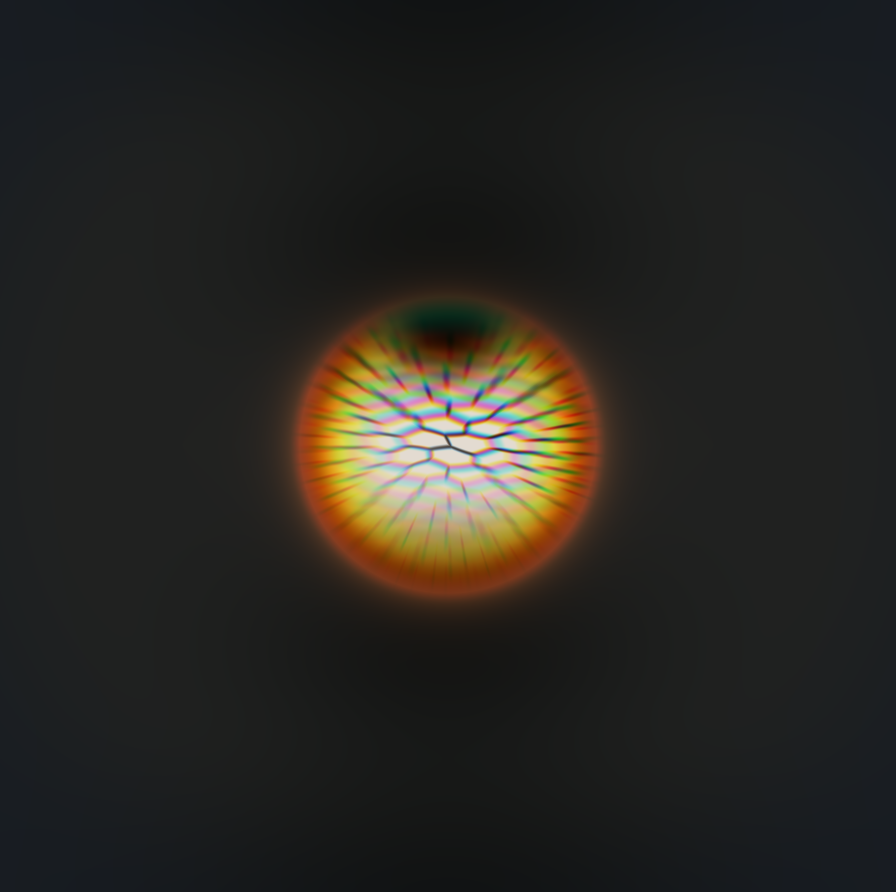
A WebGL 1 fragment shader for this background:

```glsl
precision highp float;
// A glowing ball of flattened hexagonal cells on a dark, softly lit backdrop.
// The cells are sampled along rays from the centre, one spectral hue per step,
// which gives radial streaks and rainbow fringes; the rim fades hue by hue.

uniform vec2 u_resolution;

const int STEPS = 36;
const float GLOW_RADIUS = 0.166;
const float DISPERSION = 0.42;              // spread of scale over the spectrum
const float HUE_WIDTH = 0.19;
const vec3 RIM_START = vec3(0.132, 0.115, 0.070);   // fade of red, green, blue
const vec3 RIM_END = vec3(0.180, 0.171, 0.152);
const vec2 CELL_SCALE = vec2(20.0, 49.0);   // cells per canvas unit
const float CELL_LIFT = 0.0047;
const float CELL_TILT = 0.06;
const float CELL_WOBBLE = 0.11;
const float BULGE = 9.0;                    // crowding of cells near the rim
const float LINE_WIDTH = 0.0034;
const vec2 SHADOW_CENTRE = vec2(0.0, 0.15);
const vec2 SHADOW_SIZE = vec2(0.095, 0.078);
const vec3 BALL_LIGHT = vec3(0.89, 0.86, 0.82);
const vec3 CROWN_TINT = vec3(0.0, 0.15, 0.10);
const vec3 GLOW_COLOUR = vec3(0.33, 0.15, 0.045);
const vec3 BACKDROP = vec3(0.126, 0.131, 0.127);
const vec3 CORNER_BLUE = vec3(0.097, 0.114, 0.135);

// Distance in canvas units to the nearest side of a stretched hexagon.
float cellEdge(vec2 q) {
    vec2 period = vec2(1.0, 1.7320508);
    vec2 a = mod(q, period) - 0.5 * period;
    vec2 b = mod(q + 0.5 * period, period) - 0.5 * period;
    vec2 c = abs(dot(a, a) < dot(b, b) ? a : b);
    vec2 slant = vec2(0.5, 0.8660254);
    float upright = (0.5 - c.x) / CELL_SCALE.x;
    float sloped = (0.5 - dot(c, slant)) / length(slant * CELL_SCALE);
    return min(upright, sloped);
}

// Brightness of the cells before dispersion.
float ballSurface(vec2 p) {
    float shadow = smoothstep(0.3, 1.3, length((p - SHADOW_CENTRE) / SHADOW_SIZE));
    float falloff = 1.0 - 0.42 * smoothstep(0.04, 0.15, -p.y);

    // Cells crowd together towards the rim and lower down, a little uneven.
    vec2 warped = p * (1.0 + BULGE * dot(p, p));
    warped.x *= 1.0 - 1.6 * p.y;
    warped.y += CELL_TILT * max(p.x, 0.0) - CELL_LIFT;
    vec2 q = warped * CELL_SCALE;
    q += CELL_WOBBLE * sin(1.9 * q.yx + vec2(0.0, 1.3) * q.x);
    q.x += 0.5;

    float width = LINE_WIDTH * (1.0 + 7.0 * max(p.y, 0.0));
    float line = 1.0 - smoothstep(0.0, width, cellEdge(q));
    float contrast = mix(0.42, 0.9, smoothstep(-0.06, 0.05, p.y + 0.45 * p.x));
    return shadow * falloff * (1.0 - contrast * line);
}

// Red, green and blue response along the spectrum, t from 0 to 1.
vec3 spectrum(float t) {
    vec3 d = (t - vec3(0.18, 0.5, 0.82)) / HUE_WIDTH;
    return exp(-d * d);
}

vec3 dispersedBall(vec2 p) {
    vec3 light = vec3(0.0);
    vec3 total = vec3(0.0);
    for (int i = 0; i < STEPS; i++) {
        float t = (float(i) + 0.5) / float(STEPS);
        vec3 weight = spectrum(t);
        light += weight * ballSurface(p * (1.0 + DISPERSION * (t - 0.5)));
        total += weight;
    }
    vec3 rim = 1.0 - smoothstep(RIM_START, RIM_END, vec3(length(p)));
    return BALL_LIGHT * rim * light / total;
}

vec3 backdrop(vec2 p) {
    float r = length(p);
    vec3 colour = mix(BACKDROP, CORNER_BLUE, smoothstep(0.4, 0.68, r));
    // Dark lobes above and below the ball, then dim top and bottom edges.
    vec2 lobe = vec2(p.x / 0.2, (abs(p.y) - 0.22) / 0.14);
    colour -= 0.055 * exp(-dot(lobe, lobe));
    float edge = smoothstep(0.28, 0.5, abs(p.y));
    return colour - 0.05 * edge * exp(-p.x * p.x / 0.09);
}

vec3 rimGlow(vec2 p) {
    float r = length(p);
    float outside = max(r - GLOW_RADIUS, 0.0);
    float halo = 0.85 * exp(-outside / 0.017) + 0.15 * exp(-outside / 0.04);
    float upward = p.y / max(r, 0.001);
    float strength = 1.0 - 0.5 * smoothstep(0.3, 1.0, upward);
    return GLOW_COLOUR * halo * strength * smoothstep(0.135, 0.172, r);
}

void main() {
    vec2 p = (gl_FragCoord.xy - 0.5 * u_resolution) / min(u_resolution.x, u_resolution.y);
    p.y -= 0.001;
    float r = length(p);

    float cover = 1.0 - smoothstep(0.145, 0.175, r);
    vec3 colour = backdrop(p) * (1.0 - cover);
    colour += rimGlow(p) + dispersedBall(p);

    // Faint green crown along the shaded top of the ball.
    float crown = smoothstep(0.65, 0.95, p.y / max(r, 0.001)) * smoothstep(0.11, 0.15, r);
    colour += CROWN_TINT * crown * cover;

    gl_FragColor = vec4(clamp(colour, 0.0, 1.0), 1.0);
}
```
